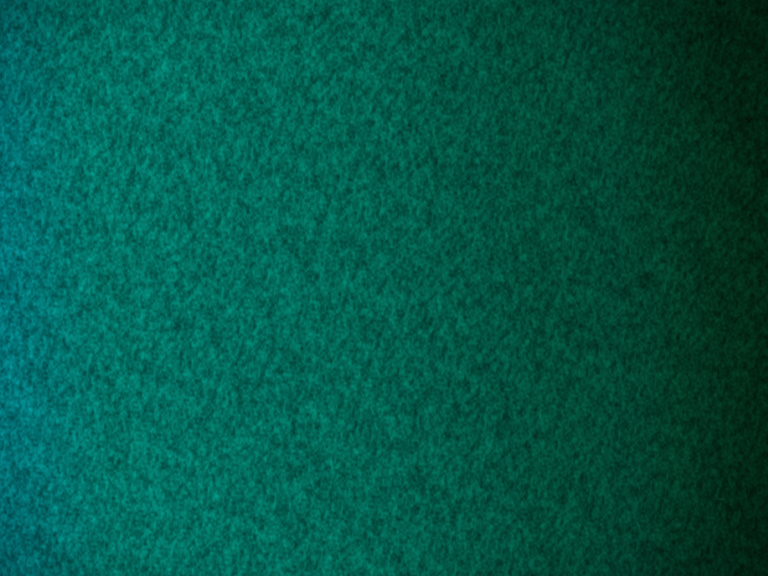
A Shadertoy shader for this texture:

```glsl
// Green felt lit from the left: a smooth teal-to-dark-green falloff with
// darkened corners, covered by short, slightly leaning fibres made of
// stretched value noise, plus a few faint stray lint hairs.

const vec3 EDGE_TEAL   = vec3(0.01, 0.45, 0.47);
const vec3 LIT_GREEN   = vec3(0.01, 0.45, 0.40);
const vec3 MID_GREEN   = vec3(0.01, 0.40, 0.335);
const vec3 SHADE_GREEN = vec3(0.01, 0.285, 0.21);
const vec3 DARK_GREEN  = vec3(0.01, 0.165, 0.085);
const vec3 LINT_COLOR  = vec3(0.20, 0.58, 0.52);
const int  LINT_COUNT  = 12;

float hash(vec2 p) {
    return fract(sin(dot(p, vec2(127.1, 311.7))) * 43758.5453);
}

float valueNoise(vec2 p) {
    vec2 cell = floor(p);
    vec2 f = fract(p);
    f = f * f * (3.0 - 2.0 * f);
    float low  = mix(hash(cell), hash(cell + vec2(1.0, 0.0)), f.x);
    float high = mix(hash(cell + vec2(0.0, 1.0)), hash(cell + vec2(1.0, 1.0)), f.x);
    return mix(low, high, f.y);
}

mat2 rotation(float angle) {
    float c = cos(angle);
    float s = sin(angle);
    return mat2(c, s, -s, c);
}

// Noise centred on zero, turned by angle and scaled per axis
float fibreNoise(vec2 p, float angle, vec2 frequency) {
    return valueNoise(rotation(angle) * p * frequency) - 0.5;
}

// Pile of the cloth: soft clumps, short fibres and fine fuzz
float feltGrain(vec2 p) {
    float clumps = fibreNoise(p, 0.25, vec2(88.0, 58.0));
    float fibres = fibreNoise(p + 3.7, 0.35, vec2(165.0, 95.0));
    float crossing = fibreNoise(p + 8.1, -0.20, vec2(180.0, 110.0));
    float fuzz = fibreNoise(p + 5.3, 0.10, vec2(300.0, 230.0));
    return 0.13 * clumps + 0.27 * fibres + 0.24 * crossing + 0.27 * fuzz;
}

// Light falling off from left to right
vec3 clothColor(float x) {
    vec3 color = mix(EDGE_TEAL, LIT_GREEN, smoothstep(-0.02, 0.16, x));
    color = mix(color, MID_GREEN, smoothstep(0.12, 0.50, x));
    color = mix(color, SHADE_GREEN, smoothstep(0.40, 0.80, x));
    return mix(color, DARK_GREEN, smoothstep(0.74, 1.03, x));
}

float cornerShade(vec2 uv) {
    vec2 d = abs(uv - vec2(0.45, 0.48)) * 2.0;
    return 1.0 - 0.22 * smoothstep(0.8, 2.0, dot(d, d));
}

float segmentDistance(vec2 p, vec2 a, vec2 b) {
    vec2 ab = b - a;
    float t = clamp(dot(p - a, ab) / dot(ab, ab), 0.0, 1.0);
    return length(p - a - ab * t);
}

// Sparse thin hairs, returned as coverage
float lint(vec2 p, float aspect, float pixel) {
    float cover = 0.0;
    for (int i = 0; i < LINT_COUNT; i++) {
        float id = float(i);
        vec2 start = vec2(hash(vec2(id, 1.3)) * aspect, hash(vec2(id, 7.9)));
        float angle = 6.2832 * hash(vec2(id, 4.1));
        float size = mix(0.004, 0.014, hash(vec2(id, 9.7)));
        vec2 end = start + size * vec2(cos(angle), sin(angle));
        float d = segmentDistance(p, start, end);
        cover = max(cover, 1.0 - smoothstep(0.0006, 0.0006 + pixel, d));
    }
    return cover;
}

void mainImage(out vec4 fragColor, in vec2 fragCoord) {
    vec2 uv = fragCoord / iResolution.xy;
    float aspect = iResolution.x / iResolution.y;
    vec2 p = fragCoord / iResolution.y;

    // Light, bent a little so its bands are not straight
    float bend = 0.05 * (uv.y - 0.45) + 0.06 * (uv.y - 0.5) * (uv.y - 0.5);
    vec3 color = clothColor(uv.x + bend) * cornerShade(uv);

    // Pile and faint broad mottling, with a small even part in the shade
    float mottling = 0.03 * (valueNoise(p * 14.0) - 0.5);
    float grain = feltGrain(p);
    color *= 1.0 + 0.95 * grain + mottling;
    color += vec3(0.0, 0.07, 0.06) * grain;

    // Stray hairs, dimmer on the shaded side
    float hair = lint(p, aspect, 1.0 / iResolution.y);
    color = mix(color, LINT_COLOR, 0.28 * hair * (1.0 - 0.7 * uv.x));

    fragColor = vec4(clamp(color, 0.0, 1.0), 1.0);
}
```
